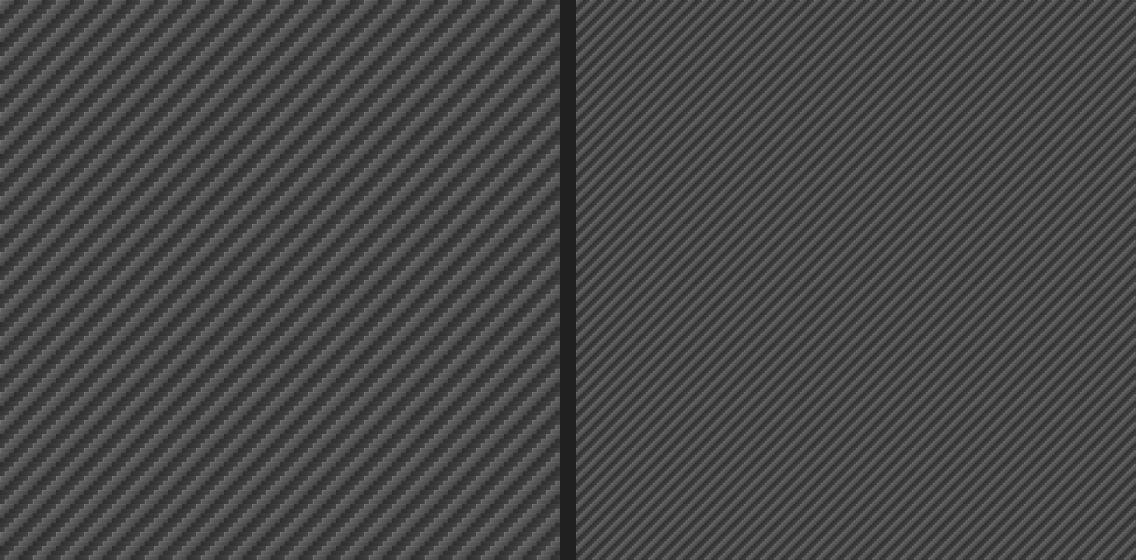
Left, the tile; right, the same tile 2 across and 2 down.
Reproduce this texture procedurally as a Shadertoy shader.

```glsl
#define REPEATS 20.0        // diagonal bands across and down
#define STEPS 6.0           // stair rows in one band period
#define THREAD_WIDTH 0.5    // share of a period covered by the raised thread
#define RIM_HEIGHT 0.2      // lit top rim, as a share of the row
#define RIM_WIDTH 0.035     // lit left rim, as a share of the period
#define RIM_LIGHT 0.055
#define GRAIN 0.012
#define SAMPLES 4

const vec2 THREAD_TONES = vec2(0.385, 0.268);  // lit left end, dim right end
const vec2 GROOVE_TONES = vec2(0.178, 0.265);  // shadow, then open weave

float hash(vec2 p) {
    p = fract(p * vec2(0.1031, 0.1137));
    p += dot(p, p.yx + 33.33);
    return fract((p.x + p.y) * p.x * 43.7);
}

// Grey level of the weave at a point of the unit canvas
float weave(vec2 uv) {
    uv = fract(uv);
    float rows = REPEATS * STEPS;
    float row = floor(uv.y * rows);
    float height = fract(uv.y * rows);

    // Each row moves one step to the right of the row below
    float along = uv.x * REPEATS - (row + 1.0) / STEPS;
    float phase = fract(along);
    float thread = mod(floor(along), REPEATS);
    float tone;

    if (phase < THREAD_WIDTH) {
        // Raised thread, lit from the upper left
        tone = mix(THREAD_TONES.x, THREAD_TONES.y, phase / THREAD_WIDTH);
        tone += 0.02 * (height - 0.5);
        if (height > 1.0 - RIM_HEIGHT || phase < RIM_WIDTH) tone += RIM_LIGHT;
    } else {
        // Groove, darkest beside the thread that shades it
        float open = (phase - THREAD_WIDTH) / (1.0 - THREAD_WIDTH);
        tone = mix(GROOVE_TONES.x, GROOVE_TONES.y, open);
        tone += 0.015 * (height - 0.5);
    }
    return tone + GRAIN * (hash(vec2(thread, row)) - 0.5);
}

void mainImage(out vec4 fragColor, in vec2 fragCoord) {
    // Average a grid of samples to smooth the edges
    float tone = 0.0;
    for (int y = 0; y < SAMPLES; y++) {
        for (int x = 0; x < SAMPLES; x++) {
            vec2 offset = (vec2(x, y) + 0.5) / float(SAMPLES) - 0.5;
            tone += weave((fragCoord + offset) / iResolution.xy);
        }
    }
    fragColor = vec4(vec3(tone / float(SAMPLES * SAMPLES)), 1.0);
}
```
